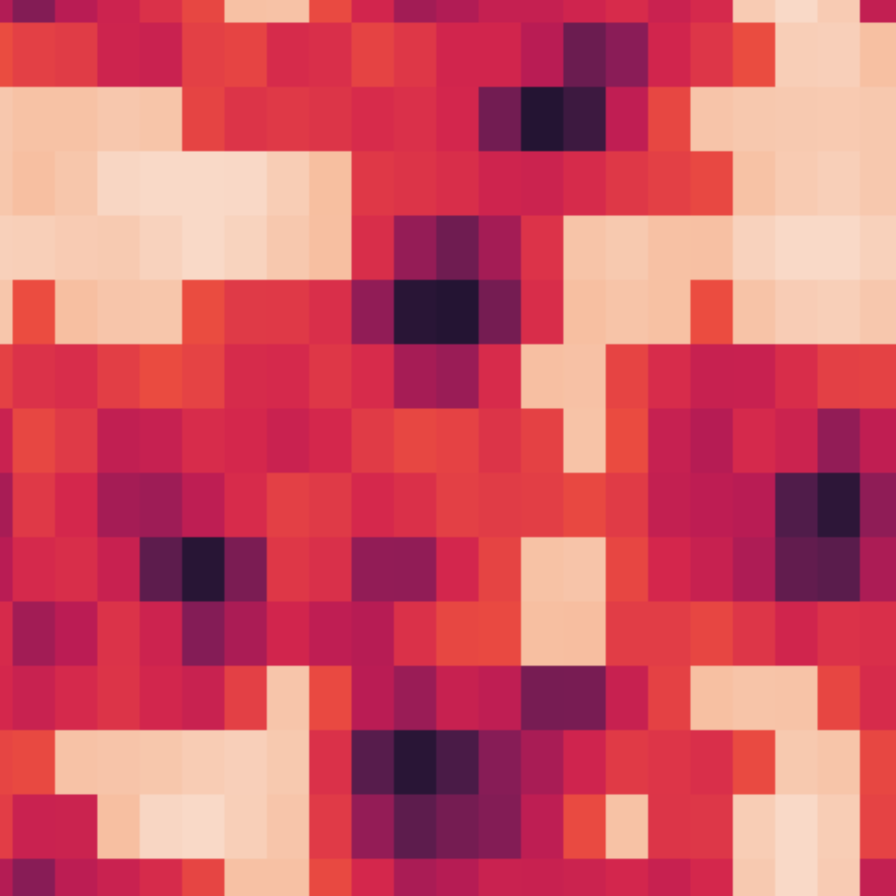
Give the GLSL for this texture, as a three.js fragment shader.

```glsl
varying vec2 vUv;

const float TAU = 6.2831853;
const vec2 GRID = vec2(21.15, 13.93);

float hash(vec2 p) {
  return fract(sin(dot(p, vec2(12.9898, 78.233))) * 43758.5453);
}

// Cloud field: waves of random phase, scaled to mean 0 and deviation 1
float cloud(vec2 p) {
  float sum = 0.0;
  float power = 0.0;
  for (int y = 0; y <= 6; y++) {
    for (int x = -6; x <= 6; x++) {
      if (y == 0 && x <= 0) continue;
      vec2 wave = vec2(float(x), float(y));
      float amp = 1.0 / (5.0 + dot(wave, wave));
      sum += amp * cos(TAU * (dot(wave, p) + hash(wave + 17.0)));
      power += 0.5 * amp * amp;
    }
  }
  return sum / sqrt(power);
}

float ramp(float from, float to, float x) {
  return clamp((x - from) / (to - from), 0.0, 1.0);
}

// Pale cream below the threshold, then orange red sinking to dark plum
vec3 heatColor(float h) {
  vec3 cream = mix(vec3(0.975, 0.85, 0.78), vec3(0.967, 0.745, 0.625), ramp(-2.2, -0.52, h));
  vec3 ember = mix(vec3(0.92, 0.30, 0.25), vec3(0.89, 0.25, 0.27), ramp(-0.52, -0.15, h));
  ember = mix(ember, vec3(0.83, 0.15, 0.30), ramp(-0.15, 0.40, h));
  ember = mix(ember, vec3(0.73, 0.11, 0.33), ramp(0.40, 0.88, h));
  ember = mix(ember, vec3(0.54, 0.11, 0.34), ramp(0.88, 1.32, h));
  ember = mix(ember, vec3(0.31, 0.11, 0.29), ramp(1.32, 1.85, h));
  ember = mix(ember, vec3(0.14, 0.08, 0.20), ramp(1.85, 2.5, h));
  return h < -0.52 ? cream : ember;
}

void main() {
  vec2 g = vUv * GRID - vec2(0.33, 0.60);
  vec2 cell = floor(g);
  vec2 blend = smoothstep(1.0 - 0.003 * GRID, vec2(1.0), fract(g));

  // Flat tiles, blended with their neighbours only along thin seams
  vec3 color = vec3(0.0);
  for (int j = 0; j < 2; j++) {
    for (int i = 0; i < 2; i++) {
      vec2 corner = vec2(float(i), float(j));
      vec2 share = mix(1.0 - blend, blend, corner);
      float weight = share.x * share.y;
      if (weight > 0.0) {
        color += weight * heatColor(cloud((cell + corner + 0.5) / GRID));
      }
    }
  }
  gl_FragColor = vec4(color, 1.0);
}
```
